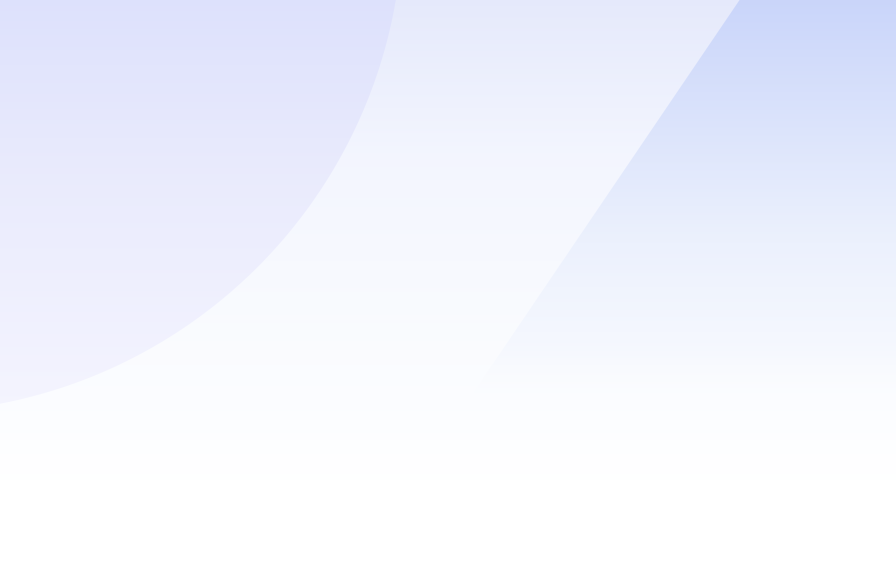
A WebGL 2 fragment shader for this background:

```glsl
#version 300 es
precision highp float;

uniform vec2 u_resolution;
out vec4 fragColor;

#define DISC_CENTER vec2(-0.165, 1.148)
#define DISC_RADIUS 0.8745
#define SLOPE_TOP_X 1.302
#define SLOPE_RUN 0.678
#define PANEL_DEPTH 0.72
#define FADE_DEPTH 0.90

// Three colours blended over depth: top at 0, middle at midAt, low at lowAt
vec3 ramp(vec3 top, vec3 middle, vec3 low, float midAt, float lowAt, float depth) {
    vec3 upper = mix(top, middle, clamp(depth / midAt, 0.0, 1.0));
    return mix(upper, low, clamp((depth - midAt) / (lowAt - midAt), 0.0, 1.0));
}

// Coverage of a shape from its signed distance, negative inside
float coverage(float dist, float pixel) {
    return 1.0 - smoothstep(-0.7 * pixel, 0.7 * pixel, dist);
}

void main() {
    // Units of canvas height, with depth measured from the top edge
    vec2 p = gl_FragCoord.xy / u_resolution.y;
    float pixel = 1.0 / u_resolution.y;
    float depth = 1.0 - p.y;

    // Backdrop fading down to white
    vec3 skyMiddle = vec3(0.951, 0.961, 0.996);
    vec3 skyLow = vec3(0.980, 0.986, 0.998);
    vec3 color = ramp(vec3(0.898, 0.914, 0.984), skyMiddle, skyLow, 0.27, 0.62, depth);
    color = mix(color, vec3(1.0), smoothstep(0.62, FADE_DEPTH, depth));

    // Lavender disc at the upper left
    vec3 discColor = ramp(vec3(0.867, 0.882, 0.988), vec3(0.914, 0.920, 0.989),
                          vec3(0.956, 0.956, 0.998), 0.31, 0.71, depth);
    float disc = length(p - DISC_CENTER) - DISC_RADIUS;
    color = mix(color, discColor, coverage(disc, pixel));

    // Blue slanted panel at the right, dissolving into the backdrop
    vec3 panelColor = ramp(vec3(0.790, 0.835, 0.978), vec3(0.922, 0.942, 0.990),
                           vec3(0.982, 0.987, 0.999), 0.42, PANEL_DEPTH, depth);
    float slant = (SLOPE_TOP_X - SLOPE_RUN * depth - p.x) / length(vec2(1.0, SLOPE_RUN));
    float dissolve = 1.0 - smoothstep(0.60, PANEL_DEPTH, depth);
    color = mix(color, panelColor, coverage(slant, pixel) * dissolve);

    fragColor = vec4(color, 1.0);
}
```
